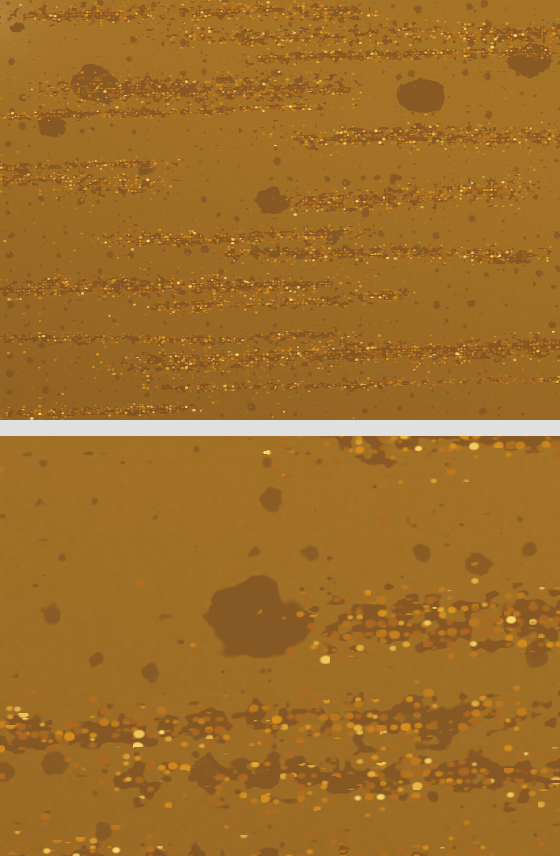
Top, the full canvas; bottom, a detail of the centre.
Give the GLSL for this texture, as a Shadertoy shader.

```glsl
// Amber polished surface with dark flecks and glinting grains in nearly level streaks.

const vec3 AMBER_LIGHT = vec3(0.645, 0.453, 0.152);
const vec3 AMBER_SHADE = vec3(0.570, 0.383, 0.138);
const vec3 FLECK_BROWN = vec3(0.515, 0.337, 0.137);
const vec3 GLINT_COPPER = vec3(0.670, 0.410, 0.125);
const vec3 GLINT_GOLD = vec3(0.860, 0.570, 0.100);
const vec3 GLINT_PALE = vec3(1.000, 0.880, 0.450);
const vec3 CORNER_HAZE = vec3(0.060, 0.065, 0.090);

const int BANDS = 17;
const int BLOTS = 8;
const float TILT = 0.025;          // common rise of the streaks
const float SPECK_CELL = 0.042;
const float COARSE_GLINT = 0.0092;
const float FINE_GLINT = 0.0066;

float hash(vec2 p) {
    return fract(sin(dot(p, vec2(127.1, 311.7))) * 43758.5453);
}

vec2 hash2(vec2 p) {
    return vec2(hash(p), hash(p + 37.3));
}

float noise(vec2 p) {
    vec2 i = floor(p), f = fract(p);
    f = f * f * (3.0 - 2.0 * f);
    return mix(mix(hash(i), hash(i + vec2(1, 0)), f.x),
               mix(hash(i + vec2(0, 1)), hash(i + vec2(1, 1)), f.x), f.y);
}

// Density of the streaked zones: long tapered bands split into strands
float bandDensity(vec2 p, float aspect) {
    float density = 0.0;
    for (int i = 0; i < BANDS; i++) {
        float id = float(i);
        vec2 place = hash2(vec2(id, 3.0)), size = hash2(vec2(id, 11.0));
        float slope = mix(-0.005, 0.055, hash(vec2(id, 19.0)));
        float mid = (id + 0.2 + 0.6 * place.y) / float(BANDS);
        float wave = 0.012 * (noise(vec2(p.x * 4.0, id * 7.0)) - 0.5);
        float dy = p.y - mid - slope * (p.x - 0.5 * aspect) - wave;
        float halfWidth = mix(0.009, 0.030, size.x * size.x);
        float halfLength = aspect * mix(0.22, 0.65, size.y);
        float ends = 1.0 - smoothstep(0.65, 1.0, abs(p.x - place.x * aspect) / halfLength);
        density = max(density, ends * exp(-dy * dy / (halfWidth * halfWidth)));
    }
    vec2 q = vec2(p.x, p.y - TILT * p.x);
    float strands = 0.6 * noise(q * vec2(5.0, 75.0)) + 0.4 * noise(q * vec2(14.0, 120.0));
    return clamp(density * mix(0.45, 1.55, strands), 0.0, 1.0);
}

// Large ragged dark blots, more frequent to the left
float blots(vec2 p, float aspect) {
    float ragged = 0.016 * (noise(p * 45.0) - 0.5) + 0.007 * (noise(p * 130.0) - 0.5);
    float cover = 0.0;
    for (int i = 0; i < BLOTS; i++) {
        vec2 h = hash2(vec2(float(i), 53.0));
        float size = hash(vec2(float(i), 71.0));
        vec2 center = vec2(aspect * pow(h.x, 1.5), mix(0.35, 0.97, h.y));
        float radius = mix(0.012, 0.048, size * size);
        float d = length((p - center) * vec2(0.85, 1.2)) + ragged - radius;
        cover = max(cover, 1.0 - smoothstep(-0.002, 0.002, d));
    }
    return cover;
}

// Small isolated pits
float specks(vec2 p, float px) {
    vec2 cell = floor(p / SPECK_CELL), h = hash2(cell + 5.0);
    float size = hash(cell + 91.0);
    float radius = mix(0.0022, 0.0095, size * size * size);
    vec2 offset = (fract(p / SPECK_CELL) - mix(vec2(0.25), vec2(0.75), h)) * SPECK_CELL;
    float d = length(offset) + 0.005 * (noise(p * 170.0) - 0.5) - radius;
    float present = step(hash(cell + 23.0), 0.55);
    return present * (1.0 - smoothstep(-px, px, d));
}

// Bright grains: rgb is colour, a is cover
vec4 glints(vec2 p, float cellSize, float density, float px) {
    vec2 cell = floor(p / cellSize), h = hash2(cell + cellSize * 900.0);
    float size = hash(cell + 17.0), power = hash(cell + 61.0);
    float radius = cellSize * mix(0.20, 0.42, size);
    vec2 offset = (fract(p / cellSize) - mix(vec2(0.36), vec2(0.64), h)) * cellSize;
    float d = length(offset * vec2(0.85, 1.15)) - radius;
    float present = step(hash(cell + 43.0), 0.62 * density);
    vec3 color = mix(GLINT_COPPER, GLINT_GOLD, smoothstep(0.40, 0.85, power));
    color = mix(color, GLINT_PALE, smoothstep(0.84, 1.0, power));
    return vec4(color, present * (1.0 - smoothstep(-0.8 * px, 0.8 * px, d)));
}

void mainImage(out vec4 fragColor, in vec2 fragCoord) {
    vec2 p = fragCoord / iResolution.y;
    float aspect = iResolution.x / iResolution.y;
    float px = max(1.0 / iResolution.y, 0.0015);
    vec2 q = vec2(p.x, p.y - TILT * p.x);
    float density = bandDensity(p, aspect);

    // Unevenly lit ground with a hazy upper left corner
    float light = smoothstep(-0.1, 0.85, 0.75 * p.y + 0.3 * p.x / aspect);
    vec3 color = mix(AMBER_SHADE, AMBER_LIGHT, light);
    color += CORNER_HAZE * exp(-14.0 * length(p - vec2(0.0, 0.96)));
    color += 0.012 * (noise(p * 260.0) - 0.5);

    // Dark flecks, merging into patches towards the left
    float grain = 0.65 * noise(q * vec2(85.0, 125.0)) + 0.35 * noise(q * vec2(190.0, 250.0));
    float patches = smoothstep(0.55, 0.75, noise(q * vec2(6.0, 18.0) + 8.0));
    grain += 0.22 * patches * density * (1.0 - 0.6 * p.x / aspect);
    float limit = mix(0.88, 0.43, density);
    float dark = smoothstep(limit - 0.06, limit + 0.06, grain);
    dark = max(dark, max(blots(p, aspect), 0.85 * specks(p, px)));
    color = mix(color, FLECK_BROWN * mix(0.97, 1.04, light), dark);

    // Glinting grains along the strands
    float rows = density * mix(0.45, 1.5, noise(q * vec2(9.0, 135.0) + 31.0));
    vec4 fine = glints(q, FINE_GLINT, rows * 0.8, px);
    vec4 coarse = glints(q + 0.37, COARSE_GLINT, rows, px);
    color = mix(color, fine.rgb, 0.85 * fine.a);
    color = mix(color, coarse.rgb, 0.95 * coarse.a);

    fragColor = vec4(color, 1.0);
}
```
